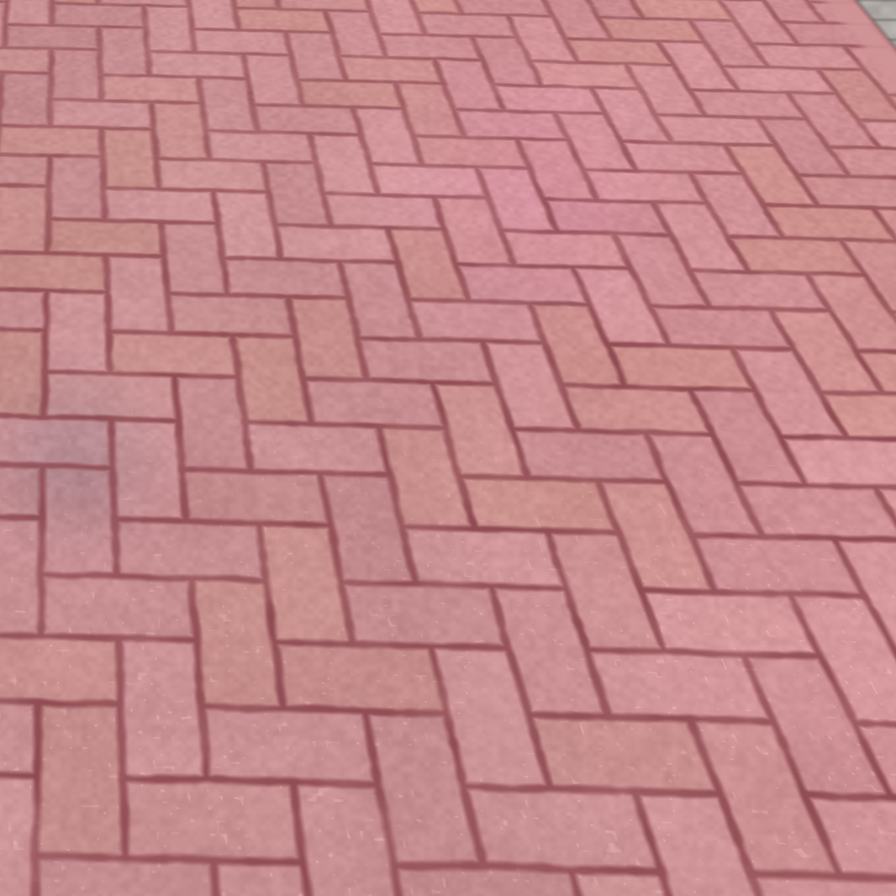
A WebGL 2 fragment shader for this texture:

```glsl
#version 300 es
precision highp float;
// Worn pink herringbone brick paving receding in perspective, with a grey kerb corner.
uniform vec2 u_resolution;
out vec4 outColor;

float hash(vec2 p) {
  return fract(sin(dot(p, vec2(127.1, 311.7))) * 43758.5453);
}

float noise(vec2 p) {
  vec2 i = floor(p), f = fract(p);
  f = f * f * (3.0 - 2.0 * f);
  return mix(mix(hash(i), hash(i + vec2(1, 0)), f.x),
             mix(hash(i + vec2(0, 1)), hash(i + vec2(1, 1)), f.x), f.y);
}

// Canvas point (y down) to ground plane, one unit per brick width.
vec2 groundPlane(vec2 p) {
  vec2 across = vec2(0.0952, 0.00247);
  vec2 away = vec2(0.0036, -0.0452) - 0.0461 * p;
  return inverse(mat2(across, away)) * (p - vec2(0.6127, 0.8802));
}

// Brick origin in xy and size in zw for a 2:1 herringbone.
vec4 herringbone(vec2 uv) {
  vec2 cell = floor(uv);
  float k = mod(cell.x - cell.y, 4.0);
  if (k < 0.5) return vec4(cell, 2, 1);
  if (k < 1.5) return vec4(cell - vec2(1, 0), 2, 1);
  if (k < 2.5) return vec4(cell - vec2(0, 1), 1, 2);
  return vec4(cell, 1, 2);
}

float roundedBox(vec2 p, vec2 halfSize, float radius) {
  vec2 q = abs(p) - halfSize + radius;
  return length(max(q, 0.0)) + min(max(q.x, q.y), 0.0) - radius;
}

void main() {
  vec2 p = gl_FragCoord.xy / u_resolution;
  p.y = 1.0 - p.y;
  vec2 uv = groundPlane(p);
  uv += 0.035 * (vec2(noise(uv * 2.3), noise(uv * 2.3 + 40.0)) - 0.5);
  vec4 brick = herringbone(uv);
  vec2 id = brick.xy;

  // Brick faces: individual tints under broad stains
  vec3 color = vec3(0.79, 0.567, 0.583);
  color += 0.045 * (hash(id) - 0.5);
  color = mix(color, vec3(0.78, 0.56, 0.52), 0.6 * smoothstep(0.5, 1.0, hash(id + 7.3)));
  color += vec3(0.01, -0.015, 0.025) * smoothstep(0.22, 0.0, length(p - vec2(0.6, 0.22)));
  color -= vec3(0.09, 0.04, 0.025) * smoothstep(0.14, 0.0, length(p - vec2(0.08, 0.51)));
  color += vec3(0.03, 0.01, 0.01) * smoothstep(0.6, 1.1, p.x + 0.5 * (1.0 - p.y));
  color += 0.035 * (noise(p * 9.0) - 0.5);

  // Fine grain and pale specks
  color += 0.04 * (noise(uv * 9.0) - 0.5) + 0.035 * (noise(p * 170.0) - 0.5);
  color += 0.07 * smoothstep(0.83, 1.0, noise(uv * 13.0 + 60.0)) * smoothstep(0.2, 0.8, p.y);

  // Soft dark joints of uneven strength
  vec2 halfSize = 0.5 * brick.zw;
  float depth = -roundedBox(uv - id - halfSize, halfSize - 0.008, 0.06);
  depth += 0.025 * (noise(uv * 7.0 + 20.0) - 0.5);
  float softness = 0.085 + 0.002 * max(uv.y, 0.0);
  float joint = 1.0 - smoothstep(0.0, softness, depth);
  float strength = mix(0.7, 1.0, noise(uv * 1.7 + 90.0)) * mix(0.72, 1.0, smoothstep(0.0, 0.5, p.y));
  color = mix(color, vec3(0.56, 0.29, 0.32), joint * strength);

  // Plain border and grey kerb in the far right corner
  float kerb = dot(p - vec2(0.955, 0.0), vec2(0.768, -0.64));
  color = mix(color, vec3(0.82, 0.58, 0.59), 0.85 * smoothstep(-0.035, -0.02, kerb));
  vec3 stone = vec3(0.69, 0.67, 0.65) + 0.1 * (noise(p * 90.0) - 0.5);
  stone *= 1.0 - 0.2 * smoothstep(0.35, 0.5, abs(fract(p.y * 45.0) - 0.5));
  color = mix(color, stone, smoothstep(-0.002, 0.003, kerb));
  color *= 1.0 - 0.2 * smoothstep(0.005, 0.0, abs(kerb));

  outColor = vec4(color, 1.0);
}
```
